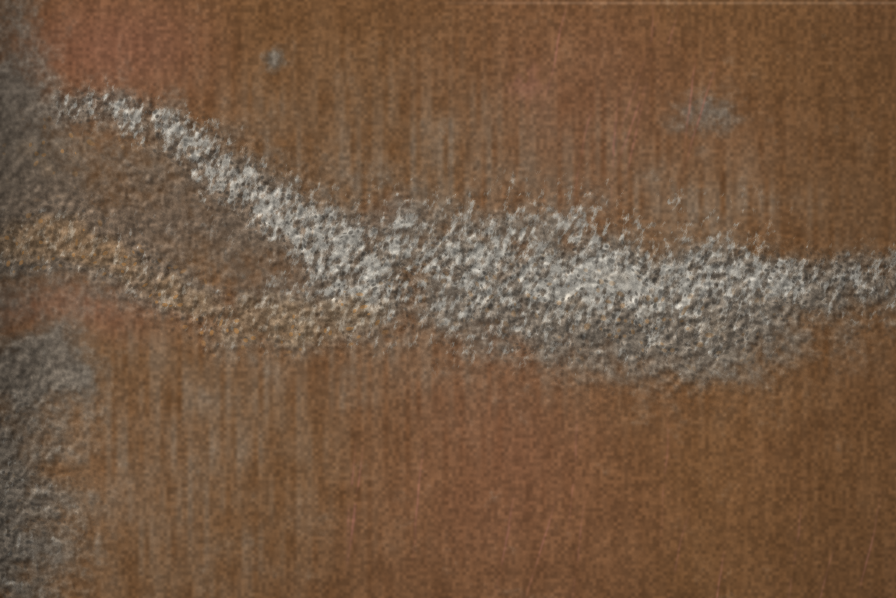
Give the GLSL for this texture, as a Shadertoy shader.

```glsl
#define BROWN vec3(0.435, 0.300, 0.185)
#define RED_RUST vec3(0.495, 0.330, 0.245)
#define DUST vec3(0.485, 0.415, 0.345)
#define DULL_GREY vec3(0.410, 0.385, 0.350)
#define PALE_CRUST vec3(0.640, 0.625, 0.590)
#define OCHRE vec3(0.610, 0.440, 0.260)
#define PIT_DARK vec3(0.240, 0.225, 0.205)
#define PINK vec3(0.600, 0.400, 0.340)
#define STREAKS 24
#define GRAIN 0.24
#define RELIEF 0.75

float hash(vec2 p) {
    vec3 q = fract(vec3(p.xyx) * 0.1031);
    q += dot(q, q.yzx + 33.33);
    return fract((q.x + q.y) * q.z);
}

float noise(vec2 p) {
    vec2 i = floor(p), f = fract(p);
    f = f * f * (3.0 - 2.0 * f);
    return mix(mix(hash(i), hash(i + vec2(1, 0)), f.x),
               mix(hash(i + vec2(0, 1)), hash(i + vec2(1, 1)), f.x), f.y);
}

float fbm(vec2 p) {
    float sum = 0.0, amp = 0.5;
    for (int i = 0; i < 4; i++) {
        sum += amp * noise(p);
        p = mat2(1.6, 1.2, -1.2, 1.6) * p + 17.3;
        amp *= 0.5;
    }
    return sum / 0.94;
}

// Soft elliptical patch
float blob(vec2 p, vec2 centre, vec2 size) {
    vec2 d = (p - centre) / size;
    return exp(-dot(d, d));
}

// Soft ridge around a curve
float ridge(float d, float width) {
    return exp(-d * d / (width * width));
}

// Scattered round flecks, one per grid cell
float flecks(vec2 p, float scale, float density) {
    vec2 cell = floor(p * scale);
    vec2 centre = 0.3 + 0.4 * vec2(hash(cell + 3.1), hash(cell + 8.7));
    float radius = mix(0.13, 0.32, hash(cell + 21.0));
    float edge = max(0.12, scale / iResolution.y);
    float d = length(fract(p * scale) - centre);
    return step(1.0 - density, hash(cell + 41.0)) * (1.0 - smoothstep(radius - edge, radius + edge, d));
}

void mainImage(out vec4 fragColor, in vec2 fragCoord) {
    vec2 p = fragCoord / iResolution.y;
    vec2 warp = vec2(fbm(p * 9.0), fbm(p * 9.0 + 40.0)) - 0.5;
    vec2 q = p + 0.06 * warp;
    float broad = fbm(p * 4.0 + 6.0);
    float mottled = fbm(p * 24.0);
    float fine = fbm(p * 85.0);
    float grain = noise(p * 170.0) - 0.5;
    float fibre = noise(p * vec2(110.0, 12.0)) - 0.5;

    // Brown sheet with red areas
    float red = blob(p, vec2(0.19, 0.92), vec2(0.19, 0.11))
              + 0.9 * blob(q, vec2(0.13, 0.48), vec2(0.22, 0.05))
              + 0.6 * blob(p, vec2(0.82, 0.24), vec2(0.20, 0.26))
              + 0.5 * blob(p, vec2(0.95, 0.82), vec2(0.18, 0.20))
              + 0.5 * blob(q, vec2(0.65, 0.63), vec2(0.05, 0.04));
    vec3 col = mix(BROWN, RED_RUST, clamp(red + 0.5 * (broad - 0.5), 0.0, 1.0));
    col *= 1.0 + 0.14 * (mottled - 0.5) + 0.10 * fibre;

    // Crust: two arms, central mass, right tail
    float upperY = 0.55 + 0.265 * (1.0 - smoothstep(0.15, 0.70, p.x));
    float lowerY = 0.465 + 0.13 * (1.0 - smoothstep(0.10, 0.40, p.x));
    float upper = ridge(q.y - upperY, mix(0.035, 0.075, smoothstep(0.2, 0.55, p.x)))
                * smoothstep(0.04, 0.14, p.x) * (1.0 - smoothstep(0.52, 0.72, p.x));
    float lower = ridge(q.y - lowerY, 0.048) * (1.0 - smoothstep(0.55, 0.75, p.x));
    float centre = blob(q, vec2(0.79, 0.55), vec2(0.24, 0.125));
    float tail = ridge(q.y - 0.53, 0.045) * smoothstep(0.85, 1.0, p.x);
    float below = blob(q, vec2(1.14, 0.46), vec2(0.28, 0.10));
    float corner = blob(q, vec2(0.0, 0.17), vec2(0.14, 0.22));
    float hollow = blob(q, vec2(0.27, 0.64), vec2(0.27, 0.13));

    // Thin dust spread over the sheet
    float dust = 0.75 * blob(p, vec2(0.28, 0.22), vec2(0.30, 0.28))
               + 0.8 * blob(p, vec2(0.65, 0.72), vec2(0.40, 0.16))
               + 0.75 * blob(p, vec2(1.14, 0.61), vec2(0.30, 0.14))
               + 0.6 * blob(p, vec2(0.80, 0.42), vec2(0.55, 0.11)) + 0.12;
    col = mix(col, DUST, clamp(dust * (0.55 + 0.7 * (mottled - 0.5) + 0.7 * fibre), 0.0, 0.8));

    // Dull grey stain
    float stain = 0.85 * hollow + 0.85 * centre + below + 0.6 * upper + 0.6 * lower + 0.7 * tail
                + blob(q, vec2(0.0, 0.77), vec2(0.12, 0.24)) + corner
                + 0.9 * blob(q, vec2(0.05, 0.39), vec2(0.12, 0.04))
                + 0.6 * blob(q, vec2(1.20, 0.80), vec2(0.08, 0.035))
                + 0.8 * blob(q, vec2(0.465, 0.907), vec2(0.022, 0.024));
    float stainMask = smoothstep(0.1, 0.95, stain + 0.7 * (mottled - 0.5) + 0.5 * (fine - 0.5));
    vec3 stainTint = mix(DULL_GREY, vec3(0.40, 0.33, 0.27), 0.7 * hollow);
    col = mix(col, stainTint * (0.75 + 0.5 * fine), 0.85 * stainMask);

    // Pale broken flakes
    float pale = 0.85 * upper + 0.45 * lower + 0.85 * centre + 0.6 * tail + 0.35 * below
               + 0.3 * corner + 0.3 * blob(p, vec2(1.10, 0.61), vec2(0.28, 0.09)) + 0.15 * hollow;
    float flake = fbm(vec2(p.x * 125.0 - p.y * 30.0, p.y * 80.0));
    float paleMask = smoothstep(0.45, 1.25, pale + 2.0 * (flake - 0.5) + 0.5 * (mottled - 0.5));
    col = mix(col, PALE_CRUST, 0.85 * paleMask * smoothstep(0.0, 0.3, pale));

    // Rough relief, dark pits and ochre flecks
    float rough = clamp(upper + lower + centre + tail + below + corner + 0.4 * hollow, 0.0, 1.0);
    float slope = fine - fbm((p + vec2(-0.004, 0.005)) * 85.0);
    col *= 1.0 + RELIEF * slope * (0.2 + rough);
    col = mix(col, PIT_DARK, 0.5 * flecks(q, 95.0, 0.35) * rough);
    float ochre = clamp(lower + 0.35 * centre + 0.45 * below + 0.3 * corner
                + 0.6 * blob(p, vec2(0.10, 0.75), vec2(0.13, 0.07)), 0.0, 1.0);
    float ochreMask = 0.4 * smoothstep(0.45, 1.1, ochre + 0.9 * (mottled - 0.5));
    ochreMask = max(ochreMask, flecks(q, 70.0, 0.24) * smoothstep(0.1, 0.8, ochre));
    col = mix(col, OCHRE * (0.7 + 0.6 * fine), 0.7 * ochreMask);

    // Slanted pink scratches
    float scratch = 0.5 * blob(q, vec2(0.89, 0.86), vec2(0.035, 0.03)) * smoothstep(0.4, 0.6, mottled);
    for (int i = 0; i < STREAKS; i++) {
        float id = float(i), top = step(0.75, hash(vec2(id, 2.0)));
        float x = mix(0.55 + 0.92 * hash(vec2(id, 5.0)), 0.88 + 0.32 * hash(vec2(id, 7.0)), top);
        float y = mix(0.22 * hash(vec2(id, 11.0)), 0.75 + 0.23 * hash(vec2(id, 13.0)), top);
        float dx = p.x - x - (p.y - y) * 0.35 * hash(vec2(id, 17.0)) - 0.012 * warp.x;
        scratch += 0.5 * ridge(dx, 0.0025) * ridge(p.y - y, 0.07) * smoothstep(0.25, 0.65, mottled);
    }
    col = mix(col, PINK, min(scratch, 0.7));

    // Grain, shaded edges and bright upper rim
    col *= 1.0 + GRAIN * grain;
    col *= mix(0.72, 1.0, smoothstep(-0.02, 0.16, p.x + 0.05 * broad));
    col *= 1.0 - 0.10 * smoothstep(1.2, 1.5, p.x) - 0.06 * smoothstep(0.20, 0.0, p.y);
    col += 0.08 * ridge(p.y - 0.995, 0.003) * smoothstep(0.65, 0.95, p.x);
    fragColor = vec4(clamp(col, 0.0, 1.0), 1.0);
}
```
